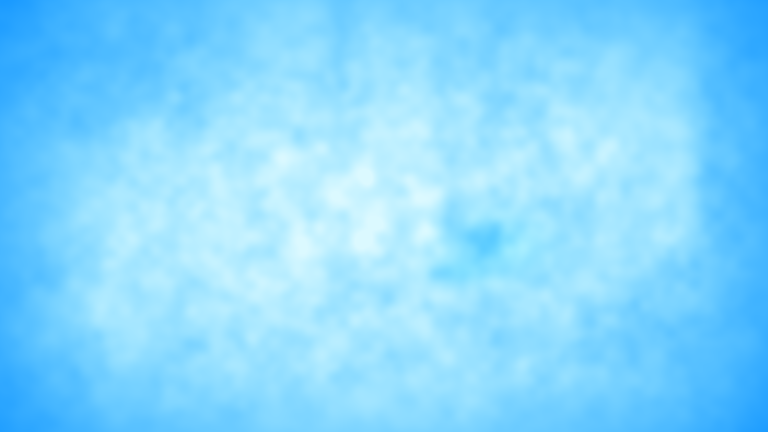
Reproduce this background procedurally as a WebGL 1 fragment shader.

```glsl
precision highp float;
// A bright sky-blue backdrop: pale, mottled cloud light fading to deep blue edges.
// Soft glows shape one brightness field; blurred cellular bumps and layered sines
// give it texture, and a smooth colour ramp turns brightness into blue tones.
uniform vec2 u_resolution;

vec2 hash2(vec2 cell) {
  vec2 k = vec2(dot(cell, vec2(127.1, 311.7)), dot(cell, vec2(269.5, 183.3)));
  return fract(sin(k) * 43758.55);
}

// Gaussian spot; centre and radius are fractions of the canvas.
float glow(vec2 uv, vec2 centre, vec2 radius) {
  vec2 d = (uv - centre) / radius;
  return exp(-dot(d, d));
}

// Blurred cellular noise: one light or dark bump in each cell.
float softCells(vec2 p) {
  vec2 cell = floor(p);
  float sum = 0.0;
  for (int j = -1; j <= 1; j++) {
    for (int i = -1; i <= 1; i++) {
      vec2 id = cell + vec2(float(i), float(j));
      vec2 d = p - id - 0.2 - 0.6 * hash2(id);
      float fade = max(0.0, 1.0 - dot(d, d) / 1.3);
      sum += (hash2(id + 37.0).x - 0.5) * fade * fade * fade;
    }
  }
  return sum;
}

// Slow, bent waves for broad cloudiness.
float layeredSines(vec2 p) {
  float sum = 0.0;
  float weight = 0.5;
  for (int i = 0; i < 4; i++) {
    sum += weight * sin(p.x + 1.3 * sin(p.y)) * cos(p.y + sin(p.x * 0.7));
    p = mat2(1.2, 0.9, -0.9, 1.2) * p + 1.7;
    weight *= 0.6;
  }
  return sum;
}

void main() {
  vec2 uv = gl_FragCoord.xy / u_resolution;
  vec2 p = vec2(uv.x * u_resolution.x / u_resolution.y, uv.y);

  // Pale middle, blue sides, darkest corners.
  vec2 inner = 1.0 - pow(abs(2.0 * uv - 1.0), vec2(2.6));
  float light = 0.11 + 0.32 * inner.x + 0.16 * inner.y + 0.06 * inner.x * inner.y;

  // Broad pale regions.
  light += 0.14 * glow(uv, vec2(0.25, 0.50), vec2(0.17, 0.20));
  light += 0.10 * glow(uv, vec2(0.48, 0.51), vec2(0.10, 0.16));
  light += 0.11 * glow(uv, vec2(0.13, 0.30), vec2(0.09, 0.18));
  light += 0.07 * glow(uv, vec2(0.46, 0.06), vec2(0.20, 0.18));
  light += 0.08 * glow(uv, vec2(0.39, 0.88), vec2(0.06, 0.18));

  // Right-hand pale panel with a soft upright edge.
  light += 0.18 * glow(uv, vec2(0.85, 0.60), vec2(0.14, 0.28))
         * (1.0 - smoothstep(0.885, 0.935, uv.x));

  // Blue hollows and the dim upright streak.
  light -= 0.10 * glow(uv, vec2(0.19, 0.82), vec2(0.15, 0.15));
  light -= 0.09 * glow(uv, vec2(0.82, 0.25), vec2(0.10, 0.10));
  light -= 0.05 * glow(uv, vec2(0.69, 0.90), vec2(0.10, 0.10));
  light -= 0.08 * glow(uv, vec2(0.445, 0.86), vec2(0.018, 0.17));
  light += 0.05 * glow(uv, vec2(0.461, 0.81), vec2(0.010, 0.06));
  light -= 0.07 * glow(uv, vec2(0.06, 0.36), vec2(0.03, 0.05));

  // Cyan pool right of the centre, with two darker spots above it.
  float pool = glow(uv, vec2(0.645, 0.43), vec2(0.065, 0.075));
  pool += 0.6 * glow(uv, vec2(0.597, 0.37), vec2(0.035, 0.03));
  light -= 0.18 * pool;
  light -= 0.15 * glow(uv, vec2(0.600, 0.525), vec2(0.018, 0.026));
  light -= 0.18 * glow(uv, vec2(0.717, 0.53), vec2(0.020, 0.026));

  // Ring of cloud puffs around the centre, and one inside it.
  for (int i = 0; i < 8; i++) {
    float angle = 0.785 * float(i) - 0.45;
    vec2 puff = vec2(0.503, 0.505) + vec2(0.066, 0.09) * vec2(cos(angle), sin(angle));
    light += 0.07 * glow(uv, puff, vec2(0.017, 0.03));
  }
  light += 0.12 * glow(uv, vec2(0.564, 0.464), vec2(0.021, 0.034));
  light += 0.06 * glow(uv, vec2(0.502, 0.515), vec2(0.025, 0.035));

  // Mottling at three sizes, strongest towards the middle.
  float texture = 0.12 * softCells(p * 12.0) + 0.16 * softCells(p * 21.0 + 5.0);
  texture += 0.10 * softCells(p * 37.0 + 11.0) + 0.035 * layeredSines(p * 7.0);
  light += texture * (0.2 + 0.8 * inner.x * inner.y);
  light += 0.008 * sin(uv.x * 95.0) * inner.x;

  // Brightness drives red; green follows on a gentle curve.
  light = clamp(light, 0.10, 0.86);
  float green = 0.53 + 0.75 * light - 0.27 * light * light + 0.035 * pool;
  gl_FragColor = vec4(light, green, 1.0, 1.0);
}
```
